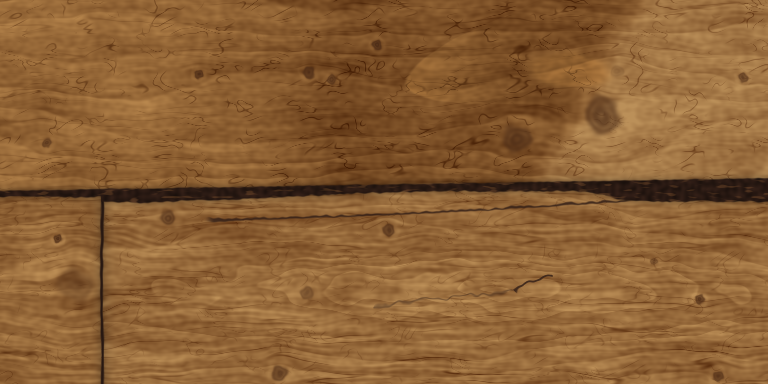
Give the GLSL for this texture, as a Shadertoy shader.

```glsl
// Weathered wooden planks with knots, a dark seam between boards and split grain.

const vec3 DARK_WOOD = vec3(.46, .285, .135);
const vec3 LIGHT_WOOD = vec3(.71, .54, .33);
const vec3 AMBER = vec3(.65, .43, .2);
const vec3 KNOT_BROWN = vec3(.29, .165, .085);
const vec3 SEAM_DARK = vec3(.155, .095, .07);
const float JOINT_X = .264;
const float FIBRE_DEPTH = .36;
const float RING_DEPTH = .36;
const float SCRATCH_DEPTH = .5;
const float HAIRLINE_DEPTH = .42;
const int KNOTS = 9;

// Knots: centre x, centre y, radius, darkness
const vec4 UPPER_KNOTS[KNOTS] = vec4[KNOTS](
  vec4(.518, .807, .012, .9), vec4(.805, .812, .016, .9), vec4(.864, .793, .013, .7),
  vec4(.982, .883, .013, .9), vec4(.122, .628, .013, .7), vec4(1.935, .797, .013, .7),
  vec4(1.346, .638, .037, .7), vec4(1.568, .7, .05, .7), vec4(1.607, .815, .018, .2));
const vec4 LOWER_KNOTS[KNOTS] = vec4[KNOTS](
  vec4(.438, .432, .021, .7), vec4(1.013, .401, .016, .8), vec4(.151, .378, .011, .9),
  vec4(.195, .253, .047, .35), vec4(.729, .029, .021, .7), vec4(.8, .238, .018, .5),
  vec4(1.823, .221, .013, .8), vec4(1.87, .02, .014, .7), vec4(1.703, .32, .01, .5));

vec2 gradient(vec2 cell) {
  float a = 6.2832 * fract(sin(dot(cell, vec2(127.1, 311.7))) * 43758.5);
  return vec2(cos(a), sin(a));
}

float noise(vec2 p) {
  vec2 i = floor(p), f = fract(p), e = vec2(0, 1);
  vec2 u = f * f * f * (f * (f * 6. - 15.) + 10.);
  float low = mix(dot(gradient(i), f), dot(gradient(i + e.yx), f - e.yx), u.x);
  float high = mix(dot(gradient(i + e), f - e), dot(gradient(i + 1.), f - 1.), u.x);
  return 1.4 * mix(low, high, u.y);
}

// Thin curves along the zero crossings of the noise
float veins(vec2 p, float width) {
  return smoothstep(width, 0., abs(noise(p)));
}

float segment(vec2 p, vec2 a, vec2 b) {
  vec2 d = b - a;
  return length(p - a - d * clamp(dot(p - a, d) / dot(d, d), 0., 1.));
}

float blob(vec2 p, vec2 centre, vec2 size) {
  vec2 q = (p - centre) / size;
  return exp(-dot(q, q));
}

// Broad tone of the upper board: x is lightness, y is amber tint
vec2 upperTone(vec2 p, float wobble) {
  float edge = 1.11 + .55 * p.y + .08 * wobble;
  float right = smoothstep(edge - .06, edge + .05, p.x);
  float stain = smoothstep(.3, 1.1, p.x) * (1. - right);
  vec2 q = p - vec2(1.055, .78);
  q += vec2(.28 * q.y, -.22 * q.x);
  float tongue = smoothstep(0., .015, q.x - 20. * q.y * q.y + .03 * wobble) * exp(-6. * max(q.x, 0.));
  float glow = smoothstep(.25, .6, blob(p, vec2(1.48, .815), vec2(.11, .05)) + .2 * wobble);
  float light = .5 + .22 * right - .5 * stain + .5 * tongue + .33 * glow;
  return vec2(light, .3 * (1. - right) + .4 * (tongue + glow));
}

// Cracks of the long lower board
float cracks(vec2 p, float ragged, float px) {
  float s = p.x - .667;
  float sliver = abs(p.y - .43 - .03 * s - .02 * s * s - ragged);
  float span = smoothstep(.53, .56, p.x) * smoothstep(1.67, 1.62, p.x);
  float width = .0025 + .4 * ragged + .003 * smoothstep(.65, .53, p.x);
  float crack = .85 * span * smoothstep(width + px, width - px, sliver);
  vec2 q = p + .01 * vec2(noise(p * 38.), noise(p * 38. + 50.));
  vec2 low = vec2(1.345, .242), bend = vec2(1.365, .262);
  float jag = min(segment(q, low, bend), segment(q, bend, vec2(1.43, .28)));
  crack = max(crack, .85 * smoothstep(.003 + px, .001, jag));
  return max(crack, .4 * smoothstep(.002 + px, 0., segment(q, vec2(.98, .205), low)));
}

void mainImage(out vec4 fragColor, in vec2 fragCoord) {
  vec2 p = fragCoord / iResolution.y;
  float px = 1. / iResolution.y;
  float wobble = .6 * noise(p * vec2(4, 8)) + .4 * noise(p * vec2(11, 20) + 7.3);
  float ragged = .003 * (noise(p * vec2(9, 4)) + noise(p * vec2(50, 20)));

  // Seam outline and boards
  float seamTop = .503 + .0165 * p.x + .5 * ragged;
  float seamLow = mix(.472, .502, smoothstep(.27, 1.2, p.x));
  seamLow = mix(seamLow, .475, smoothstep(1.5, 1.67, p.x));
  seamLow = (p.x < JOINT_X ? .487 : seamLow) + ragged;
  bool upper = p.y > .5 * (seamTop + seamLow);
  bool leftBoard = !upper && p.x < JOINT_X;

  // Knots bend the grain around them
  float bend = 0., core = 0., halo = 0.;
  for (int i = 0; i < KNOTS; i++) {
    vec4 k = upper ? UPPER_KNOTS[i] : LOWER_KNOTS[i];
    vec2 q = p - k.xy;
    float d = length(q) / k.z + .3 * noise(q / k.z + 40. * k.xy);
    bend -= .65 * q.y * exp(-dot(q, q) / (7. * k.z * k.z));
    core = max(core, k.w * (.85 + .15 * sin(9. * d)) * smoothstep(1.2, .6, d));
    halo += k.w * exp(-6. * (d - 1.45) * (d - 1.45));
  }
  vec2 grain = vec2(p.x, p.y + bend + .018 * wobble + (leftBoard ? 3.7 : 0.));

  // Broad tone and growth rings
  vec2 tone = upperTone(p, wobble);
  float rings = grain.y * 14. + 1.6 * noise(grain * vec2(1.4, 4));
  if (leftBoard) {
    tone = vec2(.4 + .15 * blob(p, vec2(.1, .25), vec2(.15)), .15);
  } else if (!upper) {
    float figure = length((p - vec2(1.28, .245)) / vec2(.62, .07)) + .5 * wobble;
    tone = vec2(.48 + .15 * smoothstep(1.3, .9, figure), .08);
    tone.x += .15 * smoothstep(.43, .48, p.y) - .22 * blob(p, vec2(.75, .41), vec2(.35, .05));
    rings = mix(rings, figure * 3., smoothstep(2.2, .9, figure));
  }
  float saw = fract(rings);
  float light = tone.x + RING_DEPTH * (saw * smoothstep(1., .9, saw) - .45);

  // Fibres, hairlines, scratches and weathering
  float fibre = .6 * noise(grain * vec2(3, 80)) + .5 * noise(grain * vec2(12, 120) + 9.);
  light += FIBRE_DEPTH * fibre * (upper ? .6 : 1.2);
  float hair = veins(grain * vec2(2.2, 36) + 17., .09) * smoothstep(-.1, .35, noise(grain * vec2(4, 26)));
  float worn = upper ? .5 : .8 + .7 * smoothstep(.3, .05, p.y) * smoothstep(.3, 1.3, p.x);
  light -= HAIRLINE_DEPTH * hair * worn;
  light += .35 * wobble + .2 * noise(p * vec2(45, 70)) + .18 * halo;
  float scratch = veins(p * vec2(24, 46) + 2. * wobble, .13) * smoothstep(0., .4, noise(p * vec2(13, 20) + 31.));
  light -= SCRATCH_DEPTH * scratch * (upper ? 1. : .5);
  vec3 col = mix(DARK_WOOD, LIGHT_WOOD, clamp(light, -.7, 1.1));
  col = mix(col, AMBER * (.72 + .4 * light), clamp(tone.y, 0., .7));
  col = mix(col, KNOT_BROWN, core);
  if (!upper && !leftBoard) col = mix(col, SEAM_DARK * 1.3, cracks(p, ragged, px));

  // Vertical joint, then the seam with debris
  float joint = abs(p.x - JOINT_X - .008 * (.48 - p.y) - ragged);
  if (!upper) col = mix(col * (1. - .3 * exp(-joint / .012)), SEAM_DARK, smoothstep(.0035 + px, .0035 - px, joint));
  float seam = max(p.y - seamTop, seamLow - p.y);
  col *= 1. - .25 * exp(-max(seam, 0.) / .008);
  float debris = smoothstep(.2, .6, noise(p * vec2(30, 110)));
  vec3 gap = SEAM_DARK * (1. + .4 * noise(p * 60.)) + .2 * debris * AMBER;
  col = mix(col, gap, smoothstep(px, -px, seam));
  fragColor = vec4(col, 1);
}
```
